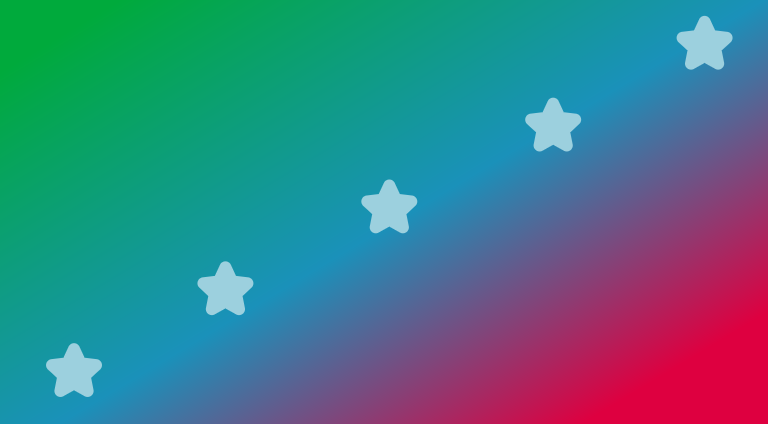
Write a WebGL 1 fragment shader that draws this background.

```glsl
precision highp float;
// A diagonal three-colour gradient from green through blue to red, crossed by
// a rising row of five pale rounded stars. Each star is the signed distance to
// a folded tip edge, grown by a rounding radius. Unit: the canvas height.

uniform vec2 u_resolution;

#define GREEN vec3(0.0, 0.667, 0.235)
#define BLUE vec3(0.102, 0.569, 0.729)
#define RED vec3(0.871, 0.0, 0.251)
#define STAR_COLOR vec3(0.612, 0.816, 0.871)
#define GRADIENT_DIR vec2(0.515, -0.857)
#define GRADIENT_STOPS vec3(-0.749, 0.033, 0.669)
#define ROW_CENTER vec2(0.0125, 0.008)
#define ROW_STEP vec2(0.3914, 0.193)
#define ROW_SQUEEZE 0.0049
#define TIP_RADIUS 0.0544
#define NOTCH_RADIUS 0.0262
#define ROUNDING 0.0142

const float HALF_SECTOR = 0.62831853;

// Signed distance to a five-pointed star with rounded tips, one tip up.
float roundedStar(vec2 p) {
  float angle = mod(atan(p.x, p.y) + HALF_SECTOR, 2.0 * HALF_SECTOR) - HALF_SECTOR;
  vec2 folded = length(p) * vec2(sin(abs(angle)), cos(angle));
  vec2 tip = vec2(0.0, TIP_RADIUS);
  vec2 edge = NOTCH_RADIUS * vec2(sin(HALF_SECTOR), cos(HALF_SECTOR)) - tip;
  vec2 offset = folded - tip;
  float along = clamp(dot(offset, edge) / dot(edge, edge), 0.0, 1.0);
  float side = edge.x * offset.y - edge.y * offset.x;
  return length(offset - edge * along) * (side < 0.0 ? -1.0 : 1.0) - ROUNDING;
}

// Green to blue to red, flat beyond the outer stops.
vec3 diagonalGradient(vec2 p) {
  float t = dot(p, GRADIENT_DIR);
  float toBlue = clamp((t - GRADIENT_STOPS.x) / (GRADIENT_STOPS.y - GRADIENT_STOPS.x), 0.0, 1.0);
  float toRed = clamp((t - GRADIENT_STOPS.y) / (GRADIENT_STOPS.z - GRADIENT_STOPS.y), 0.0, 1.0);
  return mix(mix(GREEN, BLUE, toBlue), RED, toRed);
}

void main() {
  vec2 p = (gl_FragCoord.xy - 0.5 * u_resolution) / u_resolution.y;

  // Nearest star in the row; the outer gaps are slightly tighter.
  float starDistance = 1.0;
  for (int i = -2; i <= 2; i++) {
    float k = float(i);
    vec2 center = ROW_CENTER + k * ROW_STEP - vec2(ROW_SQUEEZE * k * k * k, 0.0);
    starDistance = min(starDistance, roundedStar(p - center));
  }

  // Blend over one pixel at the star edge.
  float coverage = clamp(0.5 - starDistance * u_resolution.y, 0.0, 1.0);
  gl_FragColor = vec4(mix(diagonalGradient(p), STAR_COLOR, coverage), 1.0);
}
```
